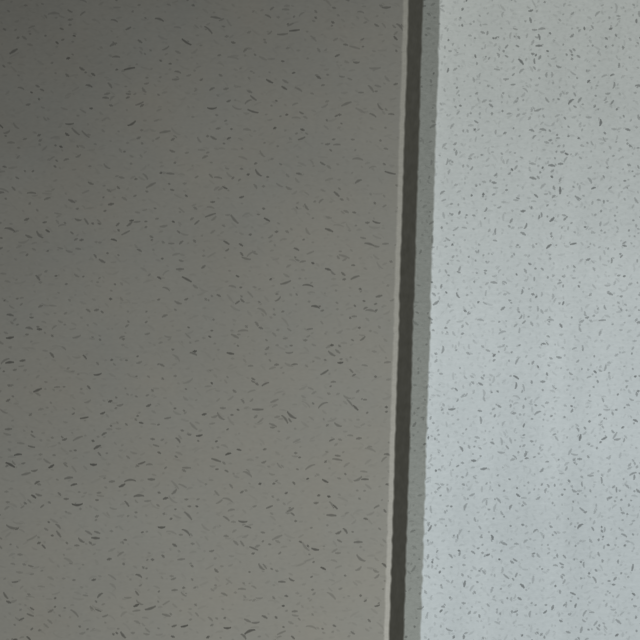
Give the GLSL for this texture, as a Shadertoy shader.

```glsl
// Two speckled wall panels, one shaded and one lit, split by a leaning dark groove.

// Layout: x at the bottom of the canvas, and the lean over its height
const float RIM_X = 0.600;
const float GROOVE_X = 0.608;
const float LEDGE_X = 0.6305;
const float LIT_X = 0.657;
const float LEAN = 0.0305;
const float EDGE_SOFT = 0.0016;
const float EDGE_ROUGH = 0.0016;

// Colours
const vec3 SHADE_TINT = vec3(1.0, 1.0, 0.945);
const vec3 GROOVE_COLOR = vec3(0.250, 0.250, 0.228);
const vec3 RIM_LOW = vec3(0.64, 0.64, 0.61);
const vec3 RIM_HIGH = vec3(0.49, 0.49, 0.46);
const vec3 LEDGE_LOW = vec3(0.53, 0.55, 0.53);
const vec3 LEDGE_HIGH = vec3(0.44, 0.455, 0.435);
const vec3 LIT_LOW = vec3(0.695, 0.730, 0.735);
const vec3 LIT_HIGH = vec3(0.625, 0.645, 0.630);

// Flecks: cells across the canvas, darkening
const float SHADE_CELLS = 46.0;
const float LIT_CELLS = 66.0;
const float SHADE_INK = 0.40;
const float LIT_INK = 0.36;
const float FLECK_WIDTH = 0.0009;

vec2 hash2(vec2 p) {
    vec3 q = fract(vec3(p.xyx) * vec3(0.1031, 0.1030, 0.0973));
    q += dot(q, q.yzx + 33.33);
    return fract((q.xx + q.yz) * q.zy);
}

float gradientNoise(vec2 p) {
    vec2 i = floor(p), f = fract(p);
    vec2 u = f * f * f * (f * (f * 6.0 - 15.0) + 10.0);
    vec2 a = vec2(0.0, 1.0);
    float g00 = dot(hash2(i) * 2.0 - 1.0, f);
    float g10 = dot(hash2(i + a.yx) * 2.0 - 1.0, f - a.yx);
    float g01 = dot(hash2(i + a.xy) * 2.0 - 1.0, f - a.xy);
    float g11 = dot(hash2(i + a.yy) * 2.0 - 1.0, f - a.yy);
    return mix(mix(g00, g10, u.x), mix(g01, g11, u.x), u.y);
}

float fbm(vec2 p) {
    float sum = 0.0, gain = 0.5;
    for (int i = 0; i < 4; i++) {
        sum += gain * gradientNoise(p);
        p = p * 2.03 + 17.1;
        gain *= 0.5;
    }
    return sum;
}

// Scattered short curved strokes; returns ink from 0 to 1
float flecks(vec2 p, float cells, float reach, float tilt, float spread, float seed, float pixel) {
    vec2 q = p * cells, home = floor(q);
    float ink = 0.0;
    for (int y = -1; y <= 1; y++)
    for (int x = -1; x <= 1; x++) {
        vec2 id = home + vec2(x, y);
        vec2 place = hash2(id + seed);
        vec2 turn = hash2(id + seed + 71.0);
        vec2 form = hash2(id + seed + 143.0);
        float angle = tilt + (turn.x - 0.5) * spread;
        float c = cos(angle), s = sin(angle);
        vec2 d = q - id - place;
        d = vec2(c * d.x + s * d.y, c * d.y - s * d.x);
        d.y += (turn.y - 0.5) * 1.4 * d.x * d.x;
        float halfLength = reach * mix(0.12, 1.0, form.x * form.x);
        float taper = 1.0 - 0.6 * smoothstep(0.0, halfLength, abs(d.x));
        d.x = max(abs(d.x) - halfLength, 0.0);
        float width = FLECK_WIDTH * mix(0.6, 1.5, place.x) * taper;
        float stroke = 1.0 - smoothstep(-0.0008, 0.0008 + pixel, length(d) / cells - width);
        ink = max(ink, stroke * mix(0.08, 1.0, form.y * form.y * form.y));
    }
    return ink;
}

float stepSoft(float edge, float x, float pixel) {
    float w = EDGE_SOFT + 0.5 * pixel;
    return smoothstep(edge - w, edge + w, x);
}

void mainImage(out vec4 fragColor, in vec2 fragCoord) {
    vec2 uv = fragCoord / iResolution.xy;
    float pixel = 1.0 / min(iResolution.x, iResolution.y);
    float across = uv.x - LEAN * uv.y;
    float rough = EDGE_ROUGH * gradientNoise(vec2(uv.y * 75.0, 3.5));
    float cloud = fbm(uv * vec2(5.0, 8.0));
    float grain = fbm(uv * vec2(110.0, 190.0));

    // Shaded panel, darkest in the upper left corner
    float tone = 0.46 + 0.125 * uv.x - 0.060 * uv.y - 0.062 * uv.y * uv.y;
    vec3 shade = SHADE_TINT * (tone + 0.022 * cloud + 0.022 * grain);
    shade += vec3(0.012, 0.002, -0.008) * fbm(uv * 9.0 + 40.0);
    float marks = flecks(uv, SHADE_CELLS, 0.36, -0.18, 1.5, 5.0, pixel);
    marks = max(marks, 0.7 * flecks(uv, SHADE_CELLS * 1.35, 0.32, -0.1, 1.8, 311.0, pixel));
    shade *= 1.0 - SHADE_INK * marks * mix(1.0, 0.75, uv.y);

    // Lit panel with faint upright streaks
    vec3 lit = mix(LIT_LOW, LIT_HIGH, smoothstep(0.25, 1.1, uv.y));
    lit += 0.022 * smoothstep(0.15, 0.5, uv.y) * (1.0 - smoothstep(0.5, 0.85, uv.y));
    lit += 0.018 * gradientNoise(vec2(across * 26.0, uv.y * 1.5)) + 0.025 * cloud + 0.045 * grain;
    lit += 0.02 * exp(-abs(across - LIT_X) * 45.0);
    float specks = flecks(uv, LIT_CELLS, 0.32, 0.4, 3.0, 503.0, pixel);
    specks = max(specks, 0.7 * flecks(uv, LIT_CELLS * 1.4, 0.28, 0.2, 3.0, 809.0, pixel));
    lit *= 1.0 - LIT_INK * specks;

    // Rim, groove and ledge, laid from left to right
    vec3 rim = mix(RIM_LOW, RIM_HIGH, uv.y) + 0.05 * grain;
    vec3 groove = GROOVE_COLOR + 0.045 * fbm(uv * vec2(120.0, 70.0));
    vec3 ledge = mix(LEDGE_LOW, LEDGE_HIGH, uv.y) + 0.06 * grain;
    ledge *= 1.0 - 0.25 * specks;
    vec3 color = mix(shade, rim, stepSoft(RIM_X + rough, across, pixel));
    color = mix(color, groove, stepSoft(GROOVE_X + rough, across, pixel));
    color = mix(color, ledge, stepSoft(LEDGE_X - rough, across, pixel));
    color = mix(color, lit, stepSoft(LIT_X + 1.5 * rough, across, pixel));

    fragColor = vec4(clamp(color, 0.0, 1.0), 1.0);
}
```
